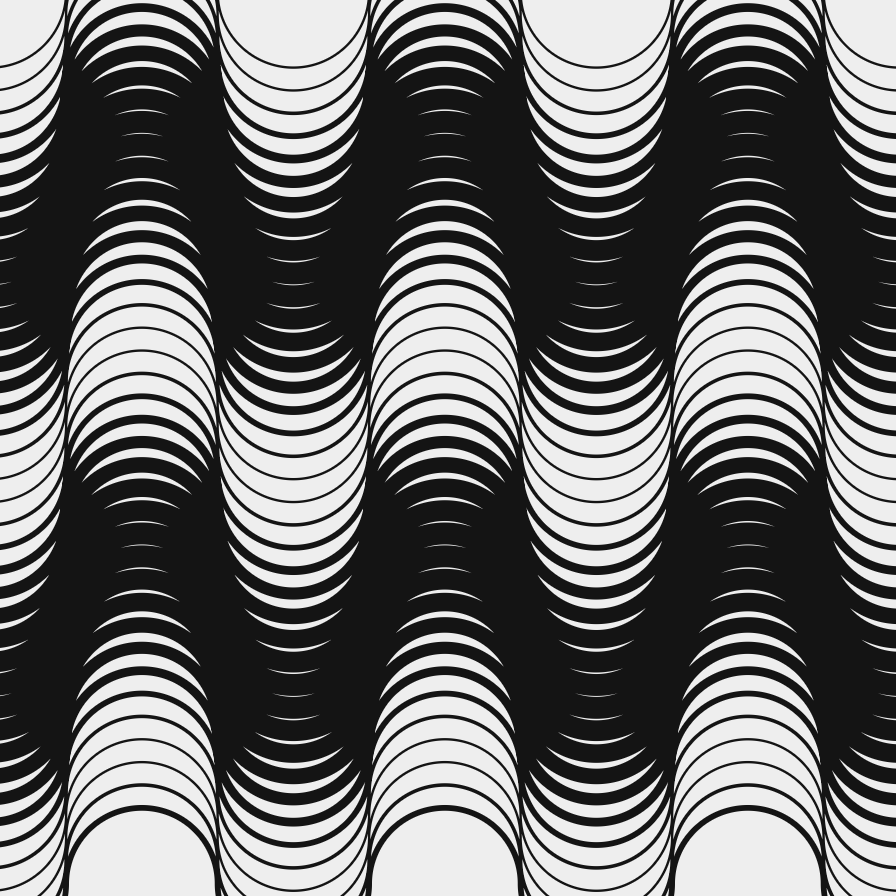
Give the GLSL for this pattern, as a three.js fragment shader.

```glsl
// Stacked wavy lines made of alternating semicircles, arch then valley.
// Each line is stroked by its exact distance; the stroke width swells and
// thins over every 18 lines, so dark and light bands roll down the stack.

varying vec2 vUv;

const float PI = 3.14159265;
const int LINE_COUNT = 40;
const float LINES_PER_SWELL = 18.0;
const float RADIUS = 0.08454;      // radius of every semicircle
const float FIRST_NODE = 0.0738;   // x where the first full arch starts
const float TOP_LINE = 1.0091;     // y of the first line's centres
const float SPACING = 0.02552;     // vertical step between lines

const vec3 INK = vec3(0.078);
const vec3 PAPER = vec3(0.933);

// Distance to a wave of semicircles; fromCentre is the horizontal offset
// from the nearest arc centre, height is positive towards that arc's bulge.
float waveDistance(float fromCentre, float height, float radius) {
  float x = height > 0.0 ? fromCentre : 2.0 * radius - fromCentre;
  return abs(length(vec2(x, height)) - radius);
}

// Stroke width of a line: thinnest around 0.5, widest half a swell later.
float strokeWidth(float index, float spacing) {
  float phase = 2.0 * PI * (index - 0.5) / LINES_PER_SWELL;
  return spacing * (0.531 - 0.434 * cos(phase));
}

// Share of a pixel covered by a stroke.
float strokeCoverage(float dist, float width, float pixel) {
  return clamp(0.5 + (0.5 * width - dist) / pixel, 0.0, 1.0);
}

void main() {
  float pixel = max(fwidth(vUv.y), 0.00001);

  // Columns alternate between arches (+1) and valleys (-1).
  float column = (vUv.x - FIRST_NODE) / (2.0 * RADIUS);
  float bulge = 1.0 - 2.0 * mod(floor(column), 2.0);
  float fromCentre = abs(fract(column) - 0.5) * 2.0 * RADIUS;

  // Summing coverage keeps the hairline gaps between wide strokes.
  float ink = 0.0;
  for (int i = 0; i < LINE_COUNT; i++) {
    float index = float(i);
    float height = bulge * (vUv.y - TOP_LINE + SPACING * index);
    float dist = waveDistance(fromCentre, height, RADIUS);
    ink += strokeCoverage(dist, strokeWidth(index, SPACING), pixel);
  }

  gl_FragColor = vec4(mix(PAPER, INK, min(ink, 1.0)), 1.0);
}
```
